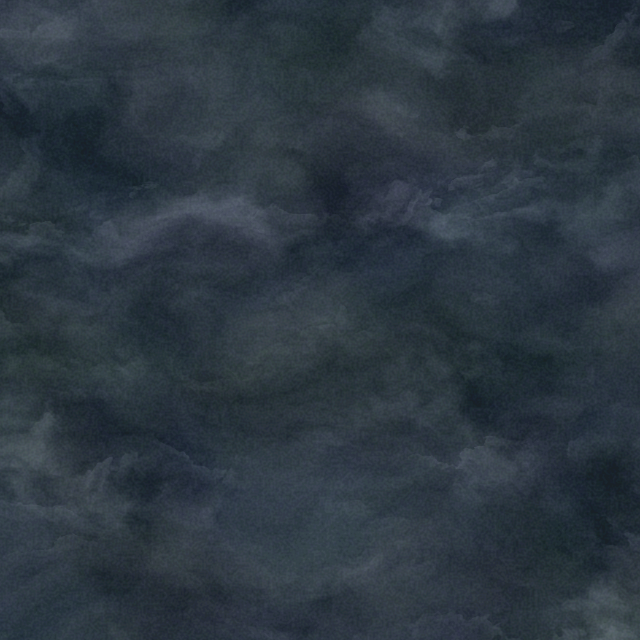
Reproduce this texture procedurally as a Shadertoy shader.

```glsl
// Dark, brooding storm clouds in slate blue, teal and grey, drawn out sideways.

// Random unit gradient for a lattice cell.
vec2 cellGradient(vec2 cell) {
    uvec2 k = uvec2(ivec2(cell) + 4096);
    uint h = k.x * 1597334677u ^ k.y * 3812015801u;
    h = (h ^ (h >> 15)) * 2246822519u;
    h ^= h >> 13;
    float angle = 6.28319 * float(h & 65535u) / 65536.0;
    return vec2(cos(angle), sin(angle));
}

float gradientNoise(vec2 p) {
    vec2 i = floor(p), f = p - i;
    vec2 u = f * f * f * (f * (f * 6.0 - 15.0) + 10.0);
    vec2 x = vec2(1, 0), y = vec2(0, 1);
    float low = mix(dot(cellGradient(i), f), dot(cellGradient(i + x), f - x), u.x);
    float high = mix(dot(cellGradient(i + y), f - y), dot(cellGradient(i + 1.0), f - 1.0), u.x);
    return mix(low, high, u.y);
}

float fbm(vec2 p) {
    float sum = 0.0, amplitude = 1.0;
    for (int octave = 0; octave < 6; octave++) {
        sum += amplitude * gradientNoise(p);
        p = mat2(1.97, 0.34, -0.34, 1.97) * p + 17.3;
        amplitude *= 0.55;
    }
    return sum;
}

// Cloud bank with a bright, crisp upper rim that fades into its body.
float bankRim(vec2 p) {
    float density = fbm(p);
    float above = fbm(p + vec2(-0.04, 0.16));
    float rim = smoothstep(-0.02, 0.05, density) * exp(-3.6 * max(density, 0.0));
    return rim * smoothstep(-0.03, 0.25, density - above);
}

void mainImage(out vec4 fragColor, in vec2 fragCoord) {
    vec2 uv = fragCoord / iResolution.xy;
    vec2 p = uv * vec2(3.4, 4.8) + 3.7;

    // Gentle swirl shared by all layers
    vec2 warp = vec2(fbm(p * 0.9 + 11.0), fbm(p * 0.9 + 29.0));
    vec2 swirled = p + 0.32 * warp;

    // Broad light and dark masses, with a few paler glowing patches
    float tone = 0.094 * fbm(swirled) + 0.044 * fbm(swirled * vec2(0.7, 1.1) + 41.0);
    tone += 0.105 * smoothstep(0.1, 0.8, fbm(swirled * 1.1 + 63.0));

    // Overlapping banks, each showing only in patches
    for (int layer = 0; layer < 4; layer++) {
        float seed = 19.0 * float(layer) + 7.0;
        float patches = smoothstep(-0.1, 0.4, gradientNoise(p * 0.9 + seed));
        tone += 0.074 * patches * bankRim(p * (0.85 + 0.25 * float(layer)) + 0.25 * warp + seed);
    }

    // Small puffs, thin horizontal streaks and grain
    tone += 0.028 * fbm(swirled * vec2(3.2, 3.8) + 151.0);
    tone += 0.014 * fbm(p * vec2(0.9, 3.6) + 0.3 * warp + 87.0);
    tone += 0.022 * gradientNoise(uv * 110.0) + 0.042 * gradientNoise(uv * 237.0 + 5.0);

    // Drift between teal, blue and neutral grey, broken up by a fine mottle
    float mottle = gradientNoise(uv * 83.0 + 9.0) + gradientNoise(uv * 190.0 + 31.0);
    float blueness = fbm(p * 0.95 + 0.3 * warp + 103.0) + 0.7 * mottle;
    float greyness = fbm(p * 0.85 + 0.3 * warp + 131.0);
    vec3 color = vec3(0.158, 0.201, 0.238) + tone * vec3(1.0, 1.0, 1.03);
    color += blueness * vec3(0.007, -0.008, 0.024);
    color += greyness * vec3(0.018, 0.003, -0.006);

    // Soft banding into a few dull shades
    vec3 steps = color * 34.0;
    vec3 banded = floor(steps) + smoothstep(0.25, 0.75, fract(steps));
    color = mix(color, banded / 34.0, 0.7);

    fragColor = vec4(max(color, vec3(0.095, 0.125, 0.15)), 1.0);
}
```
